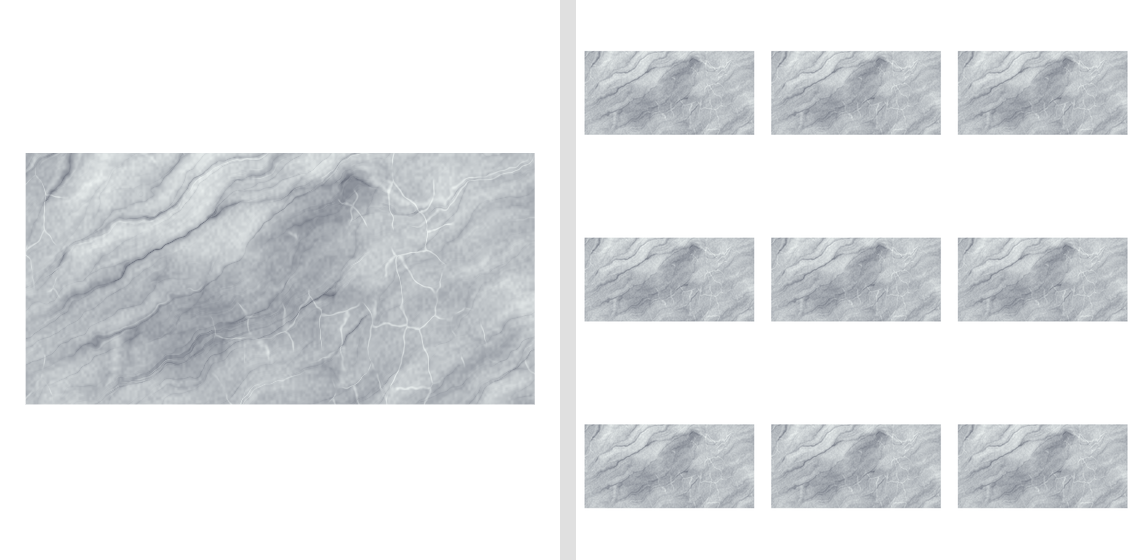
Left: one tile. Right: repeated 3 by 3.
A Shadertoy shader for this texture:

```glsl
// Grey veined marble slab centred on a plain white ground

// Random pair for a lattice cell; cells repeat after one period
vec2 cellHash(vec2 cell, vec2 period) {
    vec2 wrapped = mod(cell, period) + period * 1.7;
    vec3 q = fract(wrapped.xyx * vec3(0.1031, 0.1030, 0.0973));
    q += dot(q, q.yzx + 33.33);
    return fract((q.xx + q.yz) * q.zy);
}

float valueNoise(vec2 uv, vec2 period) {
    vec2 p = uv * period;
    vec2 cell = floor(p);
    vec2 f = fract(p);
    f = f * f * (3.0 - 2.0 * f);
    float low = mix(cellHash(cell, period).x, cellHash(cell + vec2(1, 0), period).x, f.x);
    float high = mix(cellHash(cell + vec2(0, 1), period).x, cellHash(cell + vec2(1, 1), period).x, f.x);
    return mix(low, high, f.y) - 0.5;
}

// Layered noise around zero
float clouds(vec2 uv, vec2 period) {
    float sum = 0.0;
    float amplitude = 0.5;
    for (int octave = 0; octave < 5; octave++) {
        sum += amplitude * valueNoise(uv, period);
        period *= 2.0;
        amplitude *= 0.55;
    }
    return sum;
}

// Cellular noise: zero on the borders between cells
float cellBorder(vec2 uv, vec2 period) {
    vec2 p = uv * period;
    vec2 nearest = vec2(9.0);
    for (int y = -1; y <= 1; y++) {
        for (int x = -1; x <= 1; x++) {
            vec2 cell = floor(p) + vec2(x, y);
            float d = length(cell + cellHash(cell, period) - p);
            nearest = d < nearest.x ? vec2(d, nearest.x) : vec2(nearest.x, min(nearest.y, d));
        }
    }
    return nearest.y - nearest.x;
}

float marbleTone(vec2 uv) {
    // Ragged warp, then whole-number shears that keep the tiling
    vec2 p = uv + 0.11 * vec2(clouds(uv, vec2(5)), clouds(uv.yx + 0.37, vec2(6)));
    vec2 gentle = vec2(p.x - p.y, 2.0 * p.y - p.x);
    vec2 steep = vec2(p.y - p.x, 3.0 * p.x - 2.0 * p.y);

    // Cloudy ground, streaks and grain
    float tone = 0.765;
    tone += 0.30 * clouds(p, vec2(5));
    tone += 0.30 * clouds(gentle, vec2(4, 5));
    tone += 0.14 * clouds(gentle + 0.21, vec2(7, 19));
    tone += 0.07 * valueNoise(uv, vec2(210, 170));

    // Broad dark veins with a sharper core
    float strength = smoothstep(-0.16, 0.14, clouds(uv + 0.3, vec2(4)));
    float mainVein = cellBorder(gentle, vec2(5, 4));
    float core = exp(-28.0 * mainVein);
    tone -= strength * (0.10 * exp(-6.0 * mainVein) + 0.07 * core);
    tone -= 0.13 * core * smoothstep(0.08, 0.22, clouds(gentle, vec2(11, 27)));

    // Fine branches, gentle and steep
    float patches = clouds(uv + 0.63, vec2(7));
    tone -= 0.07 * exp(-16.0 * cellBorder(gentle + 0.43, vec2(9, 8))) * smoothstep(-0.1, 0.15, patches);
    tone -= 0.07 * exp(-18.0 * cellBorder(steep, vec2(4, 3))) * smoothstep(-0.1, 0.15, -patches);

    // Pale broken threads
    float thread = 1.0 - smoothstep(0.0, 0.07, cellBorder(p + 0.17, vec2(17, 11)));
    tone += 0.11 * thread * smoothstep(0.04, 0.16, clouds(uv + 0.81, vec2(9)));
    float seam = 1.0 - smoothstep(0.0, 0.06, abs(mainVein - 0.09));
    tone += 0.08 * seam * smoothstep(0.03, 0.15, clouds(gentle + 0.5, vec2(9, 15)));
    return clamp(tone, 0.42, 0.92);
}

void mainImage(out vec4 fragColor, in vec2 fragCoord) {
    vec2 uv = fragCoord / iResolution.xy;

    // Cool grey stone
    float tone = marbleTone(uv);
    vec3 marble = vec3(tone, tone + 0.02, 0.9 * tone + 0.11);

    // Slab outline with a smooth edge
    vec2 outside = abs(uv - vec2(0.5003, 0.5023)) - vec2(0.4545, 0.2245);
    float slab = clamp(0.5 - max(outside.x, outside.y) * iResolution.y, 0.0, 1.0);
    fragColor = vec4(mix(vec3(1.0), marble, slab), 1.0);
}
```
